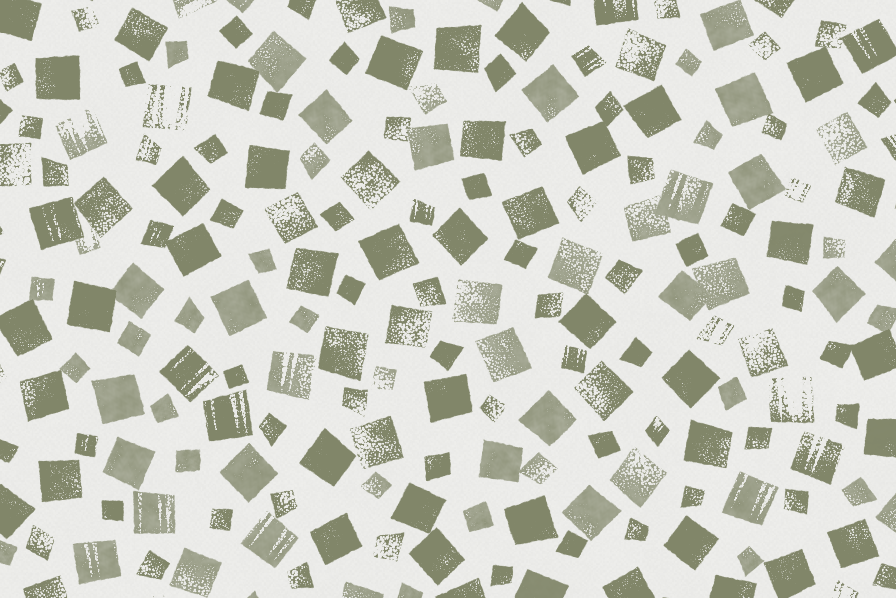
A Shadertoy shader for this pattern:

```glsl
const vec3 PAPER = vec3(0.922, 0.922, 0.912);
const vec3 INK = vec3(0.505, 0.525, 0.412);
const float CELLS = 11.1;      // stamp cells per canvas height
const float GRAIN = 230.0;     // ink grains per canvas height

float hash(vec2 p) {
    vec3 q = fract(vec3(p.xyx) * 0.1031);
    q += dot(q, q.yzx + 33.33);
    return fract((q.x + q.y) * q.z);
}

vec2 hash2(vec2 p) {
    return vec2(hash(p), hash(p + 47.3));
}

mat2 rotation(float angle) {
    float c = cos(angle), s = sin(angle);
    return mat2(c, s, -s, c);
}

// Distance to the nearest scattered point
float cellular(vec2 p) {
    vec2 cell = floor(p), f = fract(p);
    float nearest = 2.0;
    for (int y = -1; y <= 1; y++)
    for (int x = -1; x <= 1; x++) {
        vec2 o = vec2(x, y);
        nearest = min(nearest, length(o + hash2(cell + o) - f));
    }
    return nearest;
}

// Layered, turned sines, roughly -1 to 1
float ripple(vec2 p, float seed) {
    float sum = 0.0, gain = 0.55;
    for (int i = 0; i < 4; i++) {
        p = rotation(1.1) * p * 1.8 + seed * 17.0;
        sum += gain * sin(p.x + 1.3 * sin(p.y)) * cos(p.y * 0.8);
        gain *= 0.72;
    }
    return sum;
}

float boxDistance(vec2 p, vec2 halfSize) {
    vec2 d = abs(p) - halfSize;
    return length(max(d, 0.0)) + min(max(d.x, d.y), 0.0);
}

// Ink left on the paper: q spans -1 to 1 in the stamp, inset is depth from its rim
float inkCover(vec2 q, vec2 uv, float inset, vec2 id, float small) {
    float dryness = hash(id + 5.1);
    float patches = ripple(q * 1.5, hash(id + 8.7));
    vec2 fadeDir = rotation(6.283 * hash(id + 2.9)) * vec2(1.0, 0.0);
    float wear = mix(-0.22, 0.52, pow(dryness, 2.2)) + 0.06 * small;
    wear += 0.24 * dot(fadeDir, q) + 0.27 * patches;

    // Dry bristle streaks on some stamps
    float streaky = step(0.84, hash(id + 12.4));
    float bristle = sin(q.x * 9.0 + 2.0 * sin(q.x * 5.0 + dryness * 9.0));
    wear += streaky * 0.6 * smoothstep(0.1, 0.8, bristle + 0.6 * q.y);

    // A pressed rim holds more ink
    wear -= 0.22 * (1.0 - smoothstep(0.0, 0.05, inset));
    float grain = cellular(uv * GRAIN);
    float cover = smoothstep(-0.2, 0.2, grain - wear);

    // Some stamps are printed thin
    float thin = smoothstep(0.68, 0.74, hash(id + 31.7));
    return cover * mix(1.0, 0.74 + 0.1 * patches, thin);
}

float stamp(vec2 p, vec2 uv, vec2 id, float blur) {
    float small = mod(id.x + id.y, 2.0);
    vec2 vary = hash2(id + 3.3);
    float size = mix(mix(0.37, 0.42, vary.x), mix(0.19, 0.245, vary.x), small);
    vec2 halfSize = size * vec2(1.0, mix(0.88, 1.03, vary.y));

    // Turn, lean and taper the square
    p = rotation((hash(id + 6.6) - 0.5) * 1.7) * p;
    vec2 lean = (hash2(id + 9.2) - 0.5) * mix(0.15, 0.45, small);
    p.x += lean.x * p.y;
    p.y *= 1.0 + lean.y * p.x / size;
    float d = boxDistance(p, halfSize - 0.015) - 0.015;
    d += 0.013 * ripple(p * 9.0, vary.y);
    if (d > blur) return 0.0;
    float shape = 1.0 - smoothstep(-blur, blur, d);
    return shape * inkCover(p / halfSize, uv, -d, id, small);
}

// Bend the grid so that rows do not show
vec2 scatter(vec2 id) {
    vec2 bend = 0.27 * sin(1.3 * id.yx + vec2(0.4, 2.1))
              + 0.12 * sin(2.3 * id + 1.7 * id.yx);
    return id + 0.5 + bend + 0.16 * (hash2(id + 1.1) - 0.5);
}

// Woven paper with faint mottling
vec3 paper(vec2 uv) {
    float weave = sin(uv.x * 620.0) * sin(uv.y * 590.0);
    float mottle = ripple(uv * 7.0, 0.3);
    float fleck = hash(floor(uv * 340.0)) - 0.5;
    return PAPER + 0.004 * weave + 0.004 * mottle + 0.014 * fleck;
}

void mainImage(out vec4 fragColor, in vec2 fragCoord) {
    vec2 uv = fragCoord / iResolution.y;
    float blur = 0.8 * CELLS / iResolution.y;
    vec2 p = rotation(0.36) * uv * CELLS + 40.0;
    vec2 cell = floor(p);
    float cover = 0.0;
    for (int y = -1; y <= 1; y++)
    for (int x = -1; x <= 1; x++) {
        vec2 id = cell + vec2(x, y);
        cover = max(cover, stamp(p - scatter(id), uv, id, blur));
    }
    fragColor = vec4(mix(paper(uv), INK, cover), 1.0);
}
```
